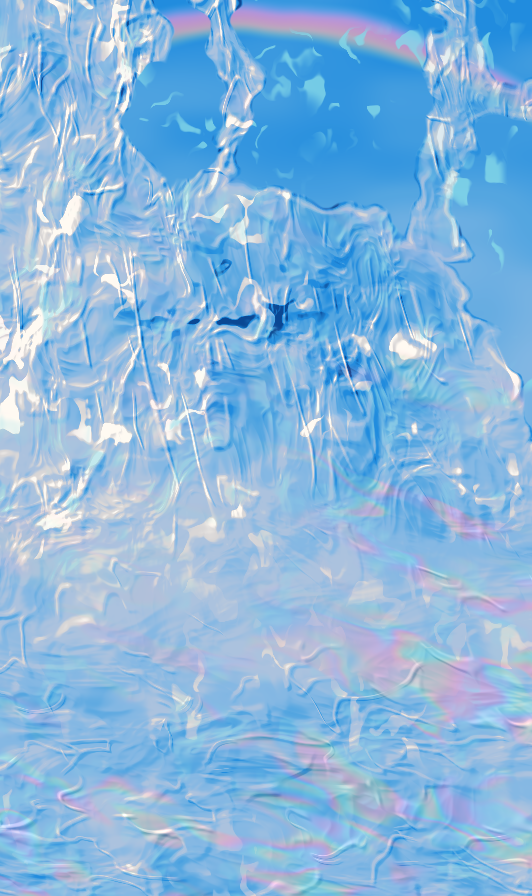
Give the GLSL for this texture, as a Shadertoy shader.

```glsl
// Splashing clear water in front of a blue sky, with soap-film colours.
// Embossed ridge noise, bright threads and glints make a tone for a colour
// ramp; distance functions outline the crest, the side sheet and the jets.

#define SPLASH_SCALE vec2(22.0, 13.0)
#define SWELL_SCALE vec2(9.0, 18.0)
#define WARP 1.6
#define RELIEF 1.6
#define THREADS 0.5
#define GLINTS 0.55
#define LIGHT_STEP vec2(-0.0021, 0.0025)
#define FILM_STRENGTH 0.52
#define CYAN vec3(0.52, 0.85, 0.91)

float hash(vec2 p) {
    return fract(sin(dot(p, vec2(127.1, 311.7))) * 43758.5453);
}

float noise(vec2 p) {
    vec2 i = floor(p), f = fract(p);
    f = f * f * f * (f * (f * 6.0 - 15.0) + 10.0);
    return mix(mix(hash(i), hash(i + vec2(1, 0)), f.x),
               mix(hash(i + vec2(0, 1)), hash(i + vec2(1, 1)), f.x), f.y);
}

float softNoise(vec2 p) {
    return 0.65 * noise(p) + 0.35 * noise(p * 2.1 + 7.3);
}

vec2 warp(vec2 q) {
    return q + WARP * (vec2(softNoise(q * 0.7), softNoise(q * 0.7 + 31.0)) - 0.5);
}

// Rounded ridges in several sizes, bent like folded glass
float ridges(vec2 q) {
    q = warp(q);
    float sum = 0.0, amp = 0.5;
    for (int i = 0; i < 4; i++) {
        float n = 2.0 * noise(q) - 1.0;
        sum += amp * (1.0 - sqrt(n * n + 0.004));
        q = mat2(1.6, 1.0, -1.0, 1.6) * q + 3.7 + 0.5 * sum;
        amp *= 0.57;
    }
    return sum;
}

// Upright fanning folds above, flat swells below
float waterHeight(vec2 p) {
    vec2 fan = vec2((p.x - 0.22) / (1.0 + 0.7 * (0.8 - p.y)), p.y);
    return mix(0.8 * ridges(p * SWELL_SCALE + vec2(2.0, 9.0)), ridges(fan * SPLASH_SCALE + 4.0),
               smoothstep(0.22, 0.48, p.y + 0.25 * (0.2 - p.x)));
}

// Thin broken curls of light at two sizes
float threads(vec2 p) {
    vec2 s = mix(vec2(12.0, 24.0), vec2(24.0, 12.0), smoothstep(0.0, 0.8, p.y));
    vec2 q = warp(warp(p * s)), r = warp(warp(p * s * 2.0 + 80.0));
    return smoothstep(0.10, 0.0, abs(noise(q) - 0.5)) * smoothstep(0.4, 0.7, noise(p * 27.0))
         + smoothstep(0.16, 0.0, abs(noise(r) - 0.55)) * smoothstep(0.4, 0.7, noise(p * 33.0 + 5.0));
}

// Small bright flecks in loose groups
float glints(vec2 p) {
    return smoothstep(0.68, 0.86, noise(warp(warp(p * vec2(72.0, 54.0))))) * smoothstep(0.45, 0.75, noise(p * 15.0 + 2.0));
}

// Negative inside the water
float outline(vec2 p) {
    vec2 q = p + 0.04 * (vec2(softNoise(p * 17.0), softNoise(p * 17.0 + 50.0)) - 0.5);
    q += 0.014 * (vec2(noise(p * 52.0), noise(p * 52.0 + 50.0)) - 0.5);
    float crest = (length((q - vec2(0.25, 0.42)) / vec2(0.36, 0.38)) - 1.0) * 0.36;
    float sheet = q.x - 0.165 - 0.03 * sin(q.y * 34.0 + 0.2);
    float bead = 0.02 * noise(vec2(3.0, p.y * 34.0));
    float thin = abs(q.x - 0.255 - 0.018 * sin(q.y * 24.0 - 20.0)) - 0.008 - bead;
    float wide = abs(q.x - 0.50 - 0.025 * sin(q.y * 20.0 - 16.8)) - 0.016 - bead;
    float arm = max(abs(q.y - 0.89) - 0.010 - bead, 0.5 - q.x);
    float jets = max(min(thin, min(wide, arm)), 0.7 - q.y);
    return min(min(crest, sheet), min(jets, q.y - 0.5));
}

vec3 toneRamp(float t) {
    vec3 c = mix(vec3(0.13, 0.55, 0.87), vec3(0.33, 0.65, 0.88), smoothstep(0.0, 0.25, t));
    c = mix(c, vec3(0.52, 0.72, 0.89), smoothstep(0.25, 0.48, t));
    c = mix(c, vec3(0.67, 0.76, 0.87), smoothstep(0.48, 0.70, t));
    c = mix(c, vec3(0.85, 0.84, 0.84), smoothstep(0.74, 0.95, t));
    c = mix(c, vec3(1.0, 0.98, 0.95), smoothstep(0.95, 1.2, t));
    return mix(c, vec3(0.04, 0.28, 0.58), smoothstep(-0.05, -0.5, t));
}

vec3 filmColour(float phase) {
    return vec3(0.72, 0.73, 0.82) + vec3(0.22, 0.14, 0.12) * cos(6.2832 * (phase + vec3(0.0, 0.4, 0.65)));
}

void mainImage(out vec4 fragColor, in vec2 fragCoord) {
    vec2 p = fragCoord / iResolution.y;

    // Smooth sky with an iridescent bow near the top
    float skyTone = mix(0.46, 0.04, smoothstep(0.60, 0.95, p.y)) + 0.3 * (softNoise(p * vec2(6.0, 11.0)) - 0.5);
    float bow = p.y - 0.98 + (p.x - 0.28) * (p.x - 0.28) + 0.014 * (softNoise(p * 12.0) - 0.5);
    vec3 sky = mix(toneRamp(skyTone), filmColour(bow * 16.0 + 0.02), 0.75 * smoothstep(0.026, 0.006, abs(bow)));
    float fleck = glints(p);
    sky = mix(sky, CYAN, 0.8 * fleck);

    // Broad light and shade of the water
    float tone = 0.55 + 0.15 * smoothstep(0.3, 0.0, p.x) * smoothstep(0.2, 0.5, p.y);
    tone -= 0.27 * smoothstep(0.27, 0.0, length((p - vec2(0.42, 0.64)) * vec2(1.0, 0.9)));
    tone += 0.15 * smoothstep(0.25, 0.0, length((p - vec2(0.24, 0.36)) * vec2(0.7, 1.3)));
    tone -= 0.12 * smoothstep(0.28, 0.05, p.y) + 0.2 * smoothstep(0.75, 1.0, p.y);
    tone += 0.5 * (softNoise(warp(p * vec2(10.0, 14.0)) + 20.0) - 0.5);

    // Embossed folds, threads and flecks, calmest in the pale middle
    float calm = smoothstep(0.13, 0.03, abs(p.y - 0.34)) * smoothstep(0.05, 0.2, p.x);
    float busy = mix(0.65, 1.2, smoothstep(0.25, 0.6, p.y)) * (1.0 - 0.5 * calm);
    tone += 0.4 * busy * (softNoise(warp(warp(p * vec2(30.0, 24.0)))) - 0.5);
    float relief = RELIEF * busy * (waterHeight(p) - waterHeight(p + LIGHT_STEP)) * (0.4 + 1.2 * softNoise(p * 11.0 + 60.0));
    float curls = threads(p) - 0.8 * threads(p + 1.5 * LIGHT_STEP);
    tone += 1.4 * relief + 1.6 * max(relief - 0.15, 0.0) + busy * (THREADS * curls + GLINTS * fleck);

    // Dark knots below the thin jet and a broken rim along the outline
    float knot = smoothstep(0.16, 0.03, length((p - vec2(0.25, 0.665)) * vec2(1.0, 2.2)));
    tone -= 1.1 * knot * smoothstep(0.62, 0.8, noise(warp(p * 64.0)));
    float d = outline(p), broken = noise(p * 45.0 + 9.0);
    tone += broken * (0.6 * smoothstep(0.006, 0.0, abs(d + 0.008)) - 0.6 * smoothstep(0.004, 0.0, abs(d + 0.001)));
    vec3 water = toneRamp(tone);

    // Pastel film in drifting streaks, strongest low down and at the right
    vec2 streak = warp(p * vec2(13.0, 28.0) + vec2(0.0, p.x * 8.0));
    float zone = smoothstep(0.36, 0.1, p.y) + smoothstep(0.2, 0.04, length(p - vec2(0.54, 0.33)))
               + 0.7 * smoothstep(0.18, 0.04, length(p - vec2(0.47, 0.49))) + 0.15;
    float patches = smoothstep(0.5, 0.7, softNoise(streak + 11.0));
    vec3 film = filmColour(2.2 * softNoise(streak + 40.0) + 0.7 * relief) + 0.7 * relief + 0.2 * curls;
    water = mix(water, film, FILM_STRENGTH * min(zone, 1.0) * patches);
    float cyanGlow = smoothstep(0.6, 0.75, softNoise(p * vec2(34.0, 27.0) + 70.0));
    water = mix(water, CYAN, 0.5 * cyanGlow * smoothstep(-0.1, 0.15, relief));

    // Thin water at the upper right lets the sky through
    float sheer = 0.3 * smoothstep(0.42, 0.55, p.x) * smoothstep(0.62, 0.75, p.y);
    fragColor = vec4(clamp(mix(sky, water, smoothstep(0.002, -0.002, d) * (1.0 - sheer)), 0.0, 1.0), 1.0);
}
```
